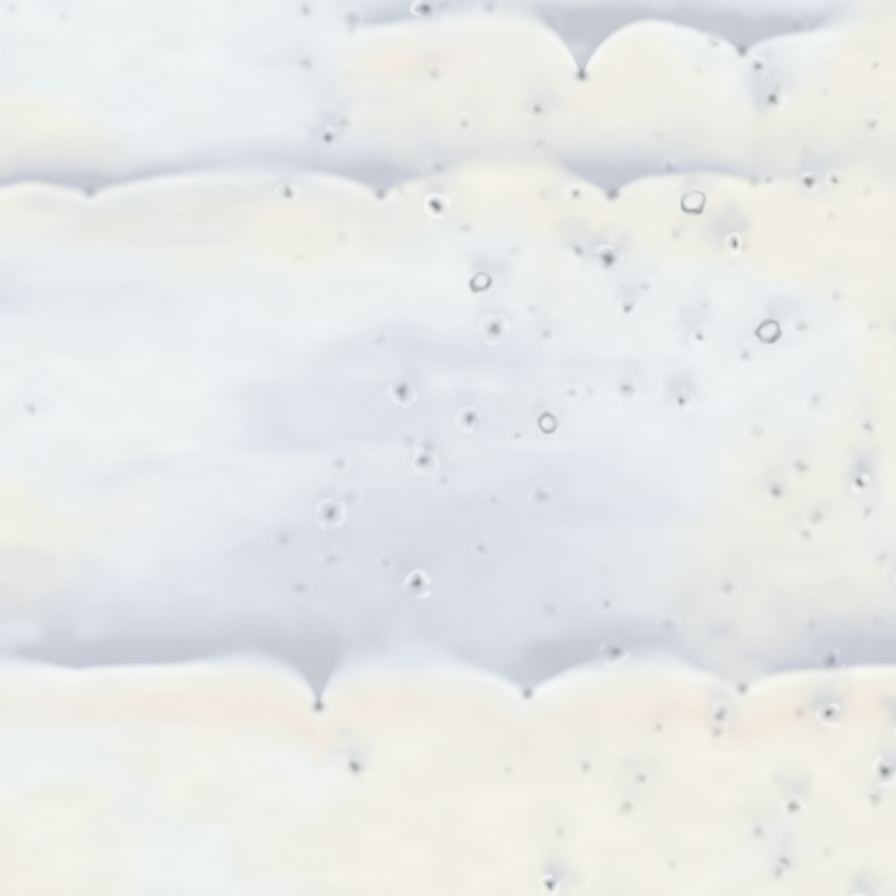
A WebGL 2 fragment shader for this texture:

```glsl
#version 300 es
precision highp float;

uniform vec2 u_resolution;
out vec4 fragColor;

const vec3 COOL_WHITE = vec3(0.926, 0.946, 0.950);
const vec3 CREAM = vec3(0.948, 0.942, 0.898);
const vec3 PEACH = vec3(0.945, 0.908, 0.862);
const vec3 MIST = vec3(0.852, 0.873, 0.908);
const vec3 SHADOW = vec3(0.780, 0.792, 0.822);
const vec3 SPECK = vec3(0.50, 0.52, 0.53);
const vec3 GLINT = vec3(0.962, 0.968, 0.966);

float hash(vec2 p) {
    return fract(sin(dot(p, vec2(127.1, 311.7))) * 43758.5453);
}

float noise(vec2 p) {
    vec2 cell = floor(p);
    vec2 f = fract(p);
    f = f * f * (3.0 - 2.0 * f);
    float low = mix(hash(cell), hash(cell + vec2(1.0, 0.0)), f.x);
    float high = mix(hash(cell + vec2(0.0, 1.0)), hash(cell + vec2(1.0, 1.0)), f.x);
    return mix(low, high, f.y);
}

float fbm(vec2 p) {
    float sum = 0.0;
    float amplitude = 0.533;
    for (int i = 0; i < 4; i++) {
        sum += amplitude * noise(p);
        p = p * 2.03 + 17.3;
        amplitude *= 0.5;
    }
    return sum;
}

float blob(vec2 p, vec2 centre, vec2 radius) {
    vec2 d = (p - centre) / radius;
    return exp(-dot(d, d));
}

// Shaded shelf whose scalloped lower edge comes and goes
vec3 paintShelf(vec3 color, vec2 p, float level, float height, float strength, float seed) {
    float edge = level + 0.03 * (noise(vec2(p.x * 3.0, seed)) - 0.5);
    edge += 0.004 * (noise(vec2(p.x * 28.0, seed + 2.0)) - 0.5);
    float drip = 0.0;
    float tip = 0.0;
    float column = floor(p.x * 4.0);
    for (int i = -1; i <= 1; i++) {
        vec2 id = vec2(column + float(i), seed);
        float centre = (id.x + 0.15 + 0.7 * hash(id)) / 4.0;
        float size = hash(id + 5.7);
        float depth = 0.004 + 0.066 * size * size;
        float width = mix(0.018, 0.045, hash(id + 7.9));
        drip = max(drip, depth * exp(-abs(p.x - centre) / width));
        tip = max(tip, size * blob(p, vec2(centre, edge - depth + 0.004), vec2(0.006)));
    }
    float h = p.y - edge + drip;
    float crisp = smoothstep(0.3, 0.75, noise(vec2(p.x * 7.0, seed + 21.0)) + 5.0 * drip);
    float below = 1.0 - smoothstep(-0.012, 0.0, h);
    float arches = noise(vec2(p.x * 5.0, seed + 3.0));
    color = mix(color, CREAM, 0.6 * strength * below * arches * exp(min(h, 0.0) / 0.10));
    color = mix(color, PEACH, 0.8 * strength * below * arches * blob(vec2(h), vec2(-0.045), vec2(0.03)));
    color = mix(color, GLINT, 0.6 * crisp * strength * blob(vec2(h), vec2(-0.006), vec2(0.008)));
    float softness = mix(0.040, 0.009, crisp);
    float shade = smoothstep(-0.004, softness, h) * exp(-max(p.y - edge, 0.0) / height);
    float patches = 0.65 * noise(p * vec2(6.0, 14.0) + seed) + 0.35 * noise(p * vec2(31.0, 37.0));
    shade *= strength * mix(0.4, 1.15, smoothstep(0.2, 0.75, patches));
    color = mix(color, mix(MIST, SHADOW, min(shade, 1.0)), min(shade * 1.3, 1.0));
    return mix(color, SPECK, 0.75 * strength * tip);
}

// Small pits and ringed bubbles, each with a ragged smear above
vec3 paintSpecks(vec3 color, vec2 p, float count, float strength, float ringShare) {
    vec2 home = floor(p * count);
    vec2 ragged = p + 0.020 * vec2(noise(p * 60.0), noise(p * 60.0 + 40.0)) - 0.010;
    vec2 uneven = p + 0.005 * vec2(noise(p * 110.0), noise(p * 110.0 + 70.0)) - 0.0025;
    for (int y = -1; y <= 1; y++) {
        for (int x = -1; x <= 1; x++) {
            vec2 id = home + vec2(x, y);
            vec2 jitter = vec2(hash(id + 2.3), hash(id + 9.1));
            vec2 centre = (id + 0.1 + 0.8 * jitter) / count;
            float crowd = 0.8 * (noise(centre * 5.0 + 3.0) - 0.5);
            float present = step(hash(id + 4.9), mix(0.10, 0.50, centre.x) + crowd);
            float ringed = step(1.0 - ringShare, hash(id + 6.4)) * step(0.5, centre.x);
            float weight = strength * present * mix(0.3, 1.0, hash(id + 1.7));
            float radius = mix(0.0040, 0.0062, hash(id + 3.2));
            vec2 lean = vec2(0.016 * (hash(id + 8.8) - 0.5), 0.014);
            float smear = blob(ragged, centre + lean, vec2(0.019, 0.023));
            color = mix(color, mix(MIST, SHADOW, 0.5), 0.9 * weight * smear);
            float d = length(uneven - centre);
            float rim = blob(vec2(d), vec2(radius * 2.4), vec2(0.005));
            rim *= smoothstep(0.35, 0.7, noise(p * 90.0 + 5.0));
            color = mix(color, GLINT, 0.9 * weight * rim);
            color = mix(color, SPECK, weight * (1.0 - ringed) * blob(uneven, centre, vec2(radius)));
            // Bubble: pale core, broken grey ring, bright halo
            float reach = radius * 2.0;
            float halo = smoothstep(reach + 0.012, reach, d);
            float ring = blob(vec2(d), vec2(reach), vec2(0.0048));
            float broken = mix(0.1, 0.75, noise(p * 95.0 + 9.0));
            broken += 0.25 * smoothstep(0.01, -0.01, p.y - centre.y);
            color = mix(color, GLINT, 0.5 * strength * present * ringed * halo);
            color = mix(color, SPECK, 0.75 * strength * present * ringed * ring * broken);
        }
    }
    return color;
}

void main() {
    vec2 p = gl_FragCoord.xy / u_resolution;

    // Pale ground drifting between cool white and cream
    float warmth = fbm(p * vec2(3.6, 5.0) + 11.0) + 0.22 * (p.x - 0.5);
    warmth += 0.12 * smoothstep(0.28, 0.15, p.y);
    vec3 color = mix(COOL_WHITE, CREAM, smoothstep(0.42, 0.68, warmth));

    // Broad horizontal mist with ragged borders
    float streak = fbm(p * vec2(2.8, 9.0) + 31.0);
    float middle = smoothstep(0.22, 0.35, p.y) * smoothstep(1.0, 0.4, p.x);
    vec2 drift = p + 0.07 * vec2(fbm(p * 7.0), fbm(p * 7.0 + 50.0)) - 0.035;
    float mist = 0.6 * smoothstep(0.50, 0.74, streak) * middle;
    mist += 1.1 * blob(drift, vec2(0.48, 0.37), vec2(0.22, 0.11));
    mist += 0.9 * blob(drift, vec2(0.48, 0.61), vec2(0.14, 0.028));
    mist += 0.4 * blob(drift, vec2(0.08, 0.68), vec2(0.18, 0.045));
    color = mix(color, MIST, min(mist, 1.0));

    // Shelves from top to bottom
    color = paintShelf(color, p, 0.975, 0.030, smoothstep(0.34, 0.46, p.x), 1.0);
    color = paintShelf(color, p, 0.800, 0.030, 0.85, 4.0);
    color = paintShelf(color, p, 0.262, 0.070, 1.0, 7.0);

    // Faint pits, then strong ones, then fine mottling
    color = paintSpecks(color, p, 17.0, 0.28, 0.0);
    color = paintSpecks(color, p, 12.0, 0.95, 0.25);
    color += 0.030 * (fbm(p * vec2(26.0, 44.0)) - 0.5);
    fragColor = vec4(color, 1.0);
}
```
